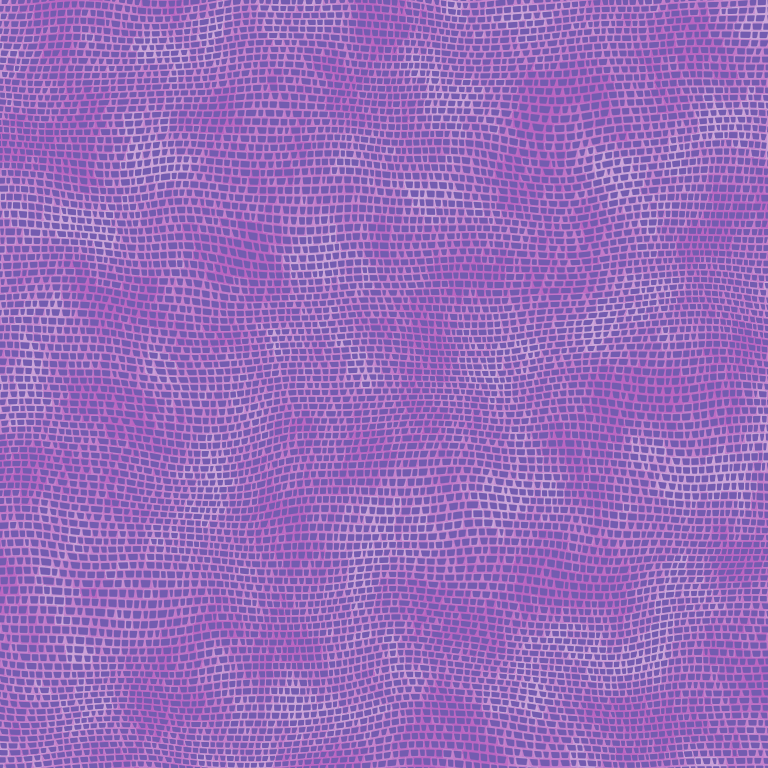
Write a WebGL 2 fragment shader that draws this pattern.

```glsl
#version 300 es
precision highp float;
// Wavy rows of small violet scales with tapered gaps tinted from magenta to lilac.
uniform vec2 u_resolution;
out vec4 fragColor;

float hash(vec2 p) {
    return fract(sin(dot(p, vec2(127.1, 311.7))) * 43758.5);
}

// Layered sines, turned and bent at each octave; roughly -1 to 1.
float waves(vec2 p, int octaves) {
    float sum = 0.0, amplitude = 0.5;
    for (int i = 0; i < octaves; i++) {
        p = mat2(0.8, 0.6, -0.6, 0.8) * p * 1.6 + 1.7;
        sum += amplitude * sin(p.x + 1.2 * sin(p.y));
        amplitude *= 0.65;
    }
    return sum;
}

// Position of the side between two scales, jittered and slightly leaning.
float sideAt(float index, float row, float height) {
    float jitter = hash(vec2(index, row)) - 0.5;
    float lean = hash(vec2(row + 31.0, index)) - 0.5;
    return index + 0.4 * jitter + 0.16 * lean * (height - 0.5);
}

// Half the gap beside a side, widening towards the bottom of the row.
float halfGap(float index, float row, float height) {
    float taper = hash(vec2(index + 57.0, row + 13.0));
    return 0.07 + (0.04 + 0.2 * taper * taper) * (1.0 - height);
}

vec3 gapColor(float tone) {
    vec3 magenta = vec3(0.73, 0.40, 0.76);
    vec3 pink = vec3(0.77, 0.51, 0.80);
    vec3 lilac = vec3(0.80, 0.65, 0.85);
    vec3 color = mix(magenta, pink, smoothstep(0.1, 0.5, tone));
    return mix(color, lilac, smoothstep(0.5, 0.85, tone));
}

void main() {
    vec2 p = gl_FragCoord.xy / u_resolution.y;

    // Bent rows of uneven height
    float v = 98.0 * p.y + 1.6 * waves(p * 6.0, 3);
    float row = floor(v);
    float height = v - row;

    // Each row has its own shift and scale width
    float columns = 96.0 + 16.0 * (hash(vec2(row, 9.0)) - 0.5);
    float shift = 7.0 * hash(vec2(row, 5.0));
    float u = columns * p.x + 1.6 * waves(p.yx * 5.0 + 8.0, 3) + shift;

    // Scale that holds this point
    float index = floor(u);
    if (u < sideAt(index, row, height)) index -= 1.0;
    else if (u > sideAt(index + 1.0, row, height)) index += 1.0;

    // Distance inside the rounded, tapered outline
    float left = u - sideAt(index, row, height) - halfGap(index, row, height);
    float right = sideAt(index + 1.0, row, height) - u - halfGap(index + 1.0, row, height);
    float vertical = min(height, 1.0 - height) - 0.125;
    vec2 inset = vec2(min(left, right), vertical);
    float inside = 0.13 - length(max(0.13 - inset, 0.0));
    float coverage = clamp(inside * u_resolution.y / 97.0 + 0.5, 0.0, 1.0);

    // Patchy tint, constant over each scale and its share of the gap
    vec2 center = vec2((index + 0.5 - shift) / columns, (row + 0.5) / 98.0);
    float tone = 0.45 + 0.4 * waves(center * vec2(14.0, 13.0) + 20.0, 5);
    tone += 0.3 * (hash(vec2(index, row + 71.0)) - 0.5);

    vec3 violet = vec3(0.45, 0.36, 0.69);
    fragColor = vec4(mix(gapColor(tone), violet, coverage), 1.0);
}
```
